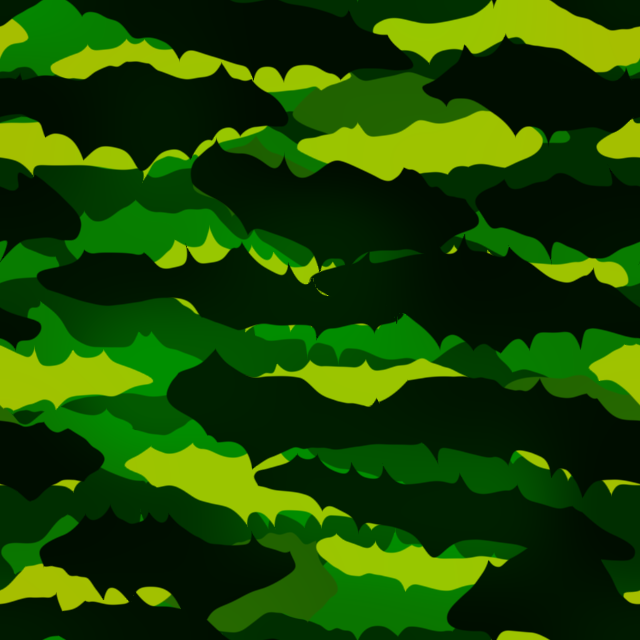
Write a Shadertoy shader that draws this pattern.

```glsl
// Seamless jungle camouflage: long ragged patches of black-green, lime and leaf green.

float hash(vec2 p) {
    return fract(sin(dot(p, vec2(127.1, 311.7))) * 43758.5453);
}

// Smooth 1D noise, one independent curve per seed
float wave(float x, float seed) {
    float i = floor(x), f = fract(x);
    f = f * f * (3.0 - 2.0 * f);
    return mix(hash(vec2(i, seed)), hash(vec2(i + 1.0, seed)), f);
}

// Smooth 2D noise that wraps after a whole number of cells
float tileNoise(vec2 p, vec2 cells, float seed) {
    p *= cells;
    vec2 i = floor(p), f = fract(p);
    f = f * f * (3.0 - 2.0 * f);
    vec2 a = mod(i, cells) + seed, b = mod(i + 1.0, cells) + seed;
    return mix(mix(hash(a), hash(vec2(b.x, a.y)), f.x),
               mix(hash(vec2(a.x, b.y)), hash(b), f.x), f.y);
}

// Positive inside a lens whose upper and lower outlines ripple separately
float patchField(vec2 d, vec2 size, float seed) {
    float side = seed + 17.3 * step(0.0, d.y);
    float swell = wave(d.x * 14.0, side);
    float spike = 1.0 - abs(2.0 * wave(d.x * 19.0, side + 5.7) - 1.0);
    float jag = wave(d.x * 60.0, side + 9.1) * smoothstep(0.55, 0.9, wave(d.x * 9.0, side + 3.9));
    float height = size.y * (0.42 + 0.75 * swell + 0.5 * spike * spike * spike + 0.3 * jag);
    float y = d.y / height;
    return 1.0 - pow(abs(d.x / size.x), 1.7) - y * y;
}

// Coverage of a staggered, jittered grid of patches on the torus
float patches(vec2 p, vec2 grid, vec2 size, float seed) {
    float field = -1.0;
    for (float j = 0.0; j < grid.y; j++)
    for (float i = 0.0; i < grid.x; i++) {
        vec2 id = vec2(i, j) + seed;
        vec2 jitter = vec2(hash(id + 3.1), hash(id + 7.7)) - 0.5;
        vec2 centre = (vec2(i + 0.5 * mod(j, 2.0), j) + jitter * vec2(0.55, 0.5)) / grid;
        vec2 d = fract(p - centre + 0.5) - 0.5;
        d.y += d.x * (0.3 * hash(id + 11.3) - 0.08);
        vec2 extent = size * (0.75 + 0.5 * vec2(hash(id + 19.9), hash(id + 23.3)));
        field = max(field, patchField(d, extent, seed + i * 2.3 + j * 7.1));
    }
    // Turn the field into a distance in canvas units
    vec2 slope = vec2(dFdx(field), dFdy(field)) * iResolution.xy;
    float dist = field / (length(slope) + 1e-4);
    return smoothstep(-0.0017, 0.0017, dist);
}

void mainImage(out vec4 fragColor, in vec2 fragCoord) {
    vec2 uv = fragCoord / iResolution.xy;

    // Gentle warp bends the outlines
    vec2 p = uv;
    p.y += 0.035 * (tileNoise(uv, vec2(6.0, 5.0), 2.0) - 0.5)
         + 0.014 * (tileNoise(uv, vec2(15.0, 12.0), 31.0) - 0.5);
    p.x += 0.050 * (tileNoise(uv, vec2(5.0, 9.0), 57.0) - 0.5)
         + 0.018 * (tileNoise(uv, vec2(12.0, 18.0), 83.0) - 0.5);

    // Broad light and shade inside every colour
    float shade = smoothstep(0.15, 0.85, tileNoise(uv, vec2(4.0, 5.0), 101.0));
    float tint = tileNoise(uv, vec2(3.0, 4.0), 139.0);
    vec3 forest = mix(vec3(0.0, 0.18, 0.0), vec3(0.01, 0.35, 0.0), shade);
    vec3 olive = mix(vec3(0.10, 0.36, 0.0), vec3(0.17, 0.43, 0.0), tint);
    vec3 leaf = mix(vec3(0.04, 0.46, 0.0), vec3(0.0, 0.56, 0.0), shade);
    vec3 lime = mix(vec3(0.58, 0.79, 0.0), vec3(0.66, 0.74, 0.0), tint);
    vec3 night = mix(vec3(0.0, 0.05, 0.0), vec3(0.0, 0.125, 0.0), shade);

    // Layers from back to front
    vec2 halfRow = vec2(0.12, 0.5 / 6.0);
    vec3 col = forest;
    col = mix(col, leaf, patches(p + vec2(0.07, 0.05), vec2(2.0, 6.0), vec2(0.24, 0.057), 4.0));
    col = mix(col, olive, patches(p + vec2(0.30, 0.11), vec2(1.0, 4.0), vec2(0.15, 0.055), 43.0));
    col = mix(col, lime, patches(p + halfRow, vec2(2.0, 6.0), vec2(0.20, 0.044), 71.0));
    col = mix(col, night, patches(p, vec2(2.0, 6.0), vec2(0.25, 0.060), 29.0));
    fragColor = vec4(col, 1.0);
}
```
